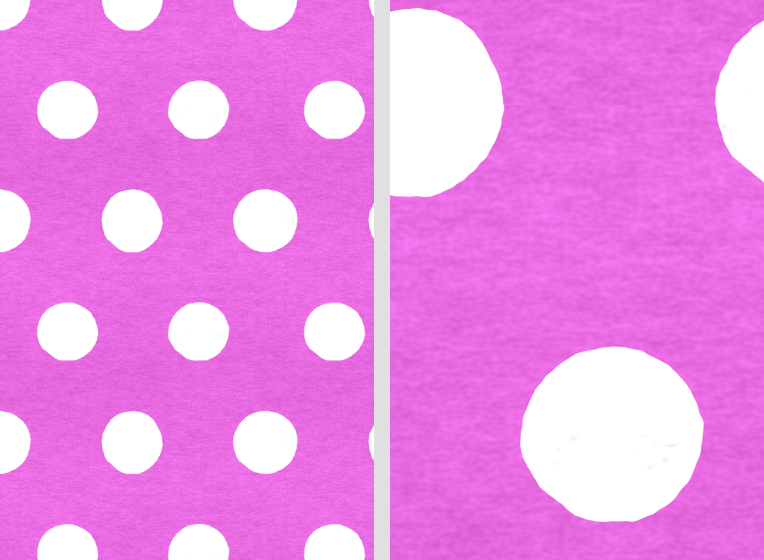
Left, the full canvas; right, a detail of the centre.
Give the GLSL for this pattern, as a Shadertoy shader.

```glsl
// Staggered hand-cut white dots on pink, finely grained paper.

const vec2 CELL = vec2(183.0, 152.0) / 768.0;   // dot spacing, in canvas heights
const vec3 PINK_LIGHT = vec3(0.932, 0.441, 0.910);
const vec3 PINK_DARK = vec3(0.891, 0.399, 0.862);
const vec3 WHITE = vec3(1.0);

vec2 hashGradient(vec2 cell) {
    vec3 h = fract(cell.xyx * vec3(0.1031, 0.1030, 0.0973));
    h += dot(h, h.yzx + 33.33);
    float angle = 6.2832 * fract((h.x + h.y) * h.z);
    return vec2(cos(angle), sin(angle));
}

float gradientNoise(vec2 p) {
    vec2 i = floor(p), f = p - i;
    vec2 u = f * f * f * (f * (f * 6.0 - 15.0) + 10.0);
    vec2 e = vec2(0.0, 1.0);
    float a = dot(hashGradient(i), f);
    float b = dot(hashGradient(i + e.yx), f - e.yx);
    float c = dot(hashGradient(i + e.xy), f - e.xy);
    float d = dot(hashGradient(i + e.yy), f - e.yy);
    return mix(mix(a, b, u.x), mix(c, d, u.x), u.y);
}

// Signed distance to one cut dot; the seed varies its outline
float cutDot(vec2 p, vec2 radii, float seed) {
    vec2 q = p / radii;
    float r = length(q);
    vec2 dir = q / max(r, 0.001);
    float wobble = 0.035 * gradientNoise(dir * 1.7 + seed * 7.31 + 20.0)
                 + 0.012 * gradientNoise(dir * 6.0 + seed * 3.17 + 40.0);
    float d = r - 1.0 - wobble;
    d = max(d, dot(q, vec2(-0.64, 0.77)) - 0.965);   // slanted snip
    d = max(d, q.y - 0.985);                         // flat lower edge
    return d * radii.y;
}

// Distance to the nearest dot of a tile that holds two rows of two
float dotField(vec2 p) {
    float row = floor(p.y / CELL.y + 0.5);
    float odd = mod(row, 2.0);
    float col = floor(p.x / CELL.x - 0.5 * odd + 0.5);
    float kind = mod(col, 2.0) + 2.0 * odd;
    vec2 center = vec2(col + 0.5 * odd, row) * CELL;
    vec2 nudge = vec2(kind == 2.0 ? 1.0 : -2.0, -1.0) / 768.0;
    vec2 radii = vec2(kind == 0.0 ? 44.0 : 41.5, mix(43.5, 40.0, odd)) / 768.0;
    return cutDot(p - center - nudge, radii, kind);
}

// Horizontal fibres, fine tooth and a soft light band per tile
vec3 paper(vec2 p, float tileHeight) {
    vec2 warped = p + 0.003 * gradientNoise(p * 45.0);
    float grain = 0.9 * gradientNoise(warped * vec2(75.0, 230.0))
                + 0.9 * gradientNoise(p * vec2(230.0, 370.0) + 17.0)
                + 0.6 * gradientNoise(warped * vec2(24.0, 80.0) + 51.0);
    float mottle = 0.5 * gradientNoise(p * vec2(7.0, 12.0) + 9.0);
    float band = 0.28 * cos(6.2832 * (p.y / tileHeight - 0.2));
    return mix(PINK_DARK, PINK_LIGHT, 0.52 + 1.3 * grain + mottle + band);
}

// Sparse faint scuffs on the white
float scuffs(vec2 p) {
    float patches = smoothstep(0.25, 0.5, gradientNoise(p * 22.0 + 5.0));
    return patches * smoothstep(0.3, 0.55, gradientNoise(p * vec2(110.0, 190.0)));
}

void mainImage(out vec4 fragColor, in vec2 fragCoord) {
    // Canvas heights, measured down from the top left
    vec2 p = vec2(fragCoord.x, iResolution.y - fragCoord.y) / iResolution.y;
    vec2 tile = 2.0 * CELL;
    vec2 local = mod(p, tile);

    float edge = 0.8 / iResolution.y;
    float roughness = 0.0007 * gradientNoise(local * 150.0);
    float coverage = 1.0 - smoothstep(-edge, edge, dotField(p) + roughness);

    vec3 white = WHITE - 0.07 * scuffs(local);
    fragColor = vec4(mix(paper(local, tile.y), white, coverage), 1.0);
}
```
